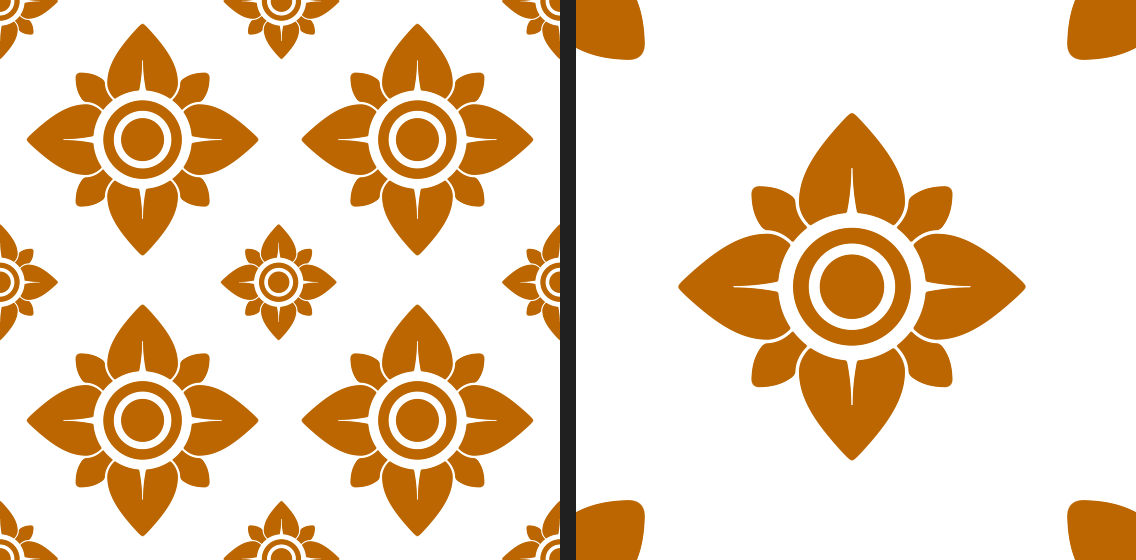
Left: the whole. Right: its middle third, enlarged.
Give the GLSL for this pattern, as a three.js fragment shader.

```glsl
// Brown flowers on white: two by two large ones, with half-size ones between
// them and along the borders. Each flower is a distance function folded into
// one octant: pointed petals, corner leaves, a ring and a central dot.

#define BROWN vec3(0.733, 0.400, 0.0)
#define WHITE vec3(1.0)
#define UNIT (1.0 / 768.0)          // flower unit, in canvas widths
#define SMALL_SCALE 0.5
#define LARGE_OFFSET vec2(0.2454, 0.2507)
#define PETAL_TIP 161.5
#define PETAL_WIDEST 78.0           // distance of the widest part from the centre
#define PETAL_HALF_WIDTH 48.5
#define COLLAR_RADIUS 67.5          // white disc behind the ring
#define LEAF_REACH 92.0
#define LEAF_GAP 3.0

varying vec2 vUv;

float smoothMax(float a, float b, float k) {
  float h = max(k - abs(a - b), 0.0);
  return max(a, b) + h * h * 0.25 / k;
}

// Petal along +y: sine-shaped sides to the tip, elliptical base.
float petalDistance(vec2 p) {
  if (p.y < PETAL_WIDEST) {
    vec2 e = vec2(p.x / PETAL_HALF_WIDTH, (PETAL_WIDEST - p.y) / 36.0);
    return (length(e) - 1.0) * 46.0;
  }
  float span = PETAL_TIP - PETAL_WIDEST;
  float angle = 1.5708 * max((PETAL_TIP - p.y) / span, -1.0);
  float slope = PETAL_HALF_WIDTH * 1.5708 / span * cos(angle);
  float side = length(vec2(p.x, 2.5)) - PETAL_HALF_WIDTH * sin(angle);
  return side * inversesqrt(1.0 + slope * slope);
}

// Tapering slit, flared where it meets the collar.
float slitDistance(vec2 p) {
  float t = 108.0 - p.y;
  float halfWidth = t > 0.0 ? 0.6 + 4.0 * t * t / 1600.0 : 0.6 + t;
  return p.x - halfWidth;
}

// Leaf on the diagonal, rounded at its outer corner.
float leafDistance(vec2 p, float petal) {
  float drop = max(LEAF_REACH - p.x, 0.0);
  float edge = p.y - LEAF_REACH + 0.000178 * drop * drop * drop;
  float corner = max(8.0 - (p.y - p.x), 0.0);
  edge += corner * corner / 32.0;
  return smoothMax(edge, LEAF_GAP - petal, 4.0);
}

float flowerDistance(vec2 p) {
  float r = length(p);
  vec2 q = abs(p);
  q = vec2(min(q.x, q.y), max(q.x, q.y));

  float petal = petalDistance(q);
  float foliage = min(max(petal, -slitDistance(q)), leafDistance(q, petal));
  foliage = smoothMax(foliage, COLLAR_RADIUS - r, 2.0);

  float ring = abs(r - 46.7) - 7.2;
  float centreDot = r - 29.5;
  return min(foliage, min(ring, centreDot));
}

float placedFlower(vec2 p, float scale) {
  float size = scale * UNIT;
  return flowerDistance(p / size) * size;
}

void main() {
  vec2 p = vUv - 0.5;

  // Large flowers, mirrored into four quadrants
  float d = placedFlower(abs(p) - LARGE_OFFSET, 1.0);

  // Small flowers on a three by three grid, the middle ones slightly shifted
  for (int j = -1; j <= 1; j++) {
    for (int i = -1; i <= 1; i++) {
      vec2 cell = vec2(float(i), float(j));
      vec2 middle = 1.0 - abs(cell);
      vec2 shift = vec2(middle.x * (0.0026 - 0.005 * middle.y), -0.004 * middle.y);
      vec2 centre = cell * vec2(0.5, 0.498) + shift;
      d = min(d, placedFlower(p - centre, SMALL_SCALE));
    }
  }

  float soft = 0.6 * fwidth(vUv.x);
  float ink = 1.0 - smoothstep(-soft, soft, d);
  gl_FragColor = vec4(mix(WHITE, BROWN, ink), 1.0);
}
```
